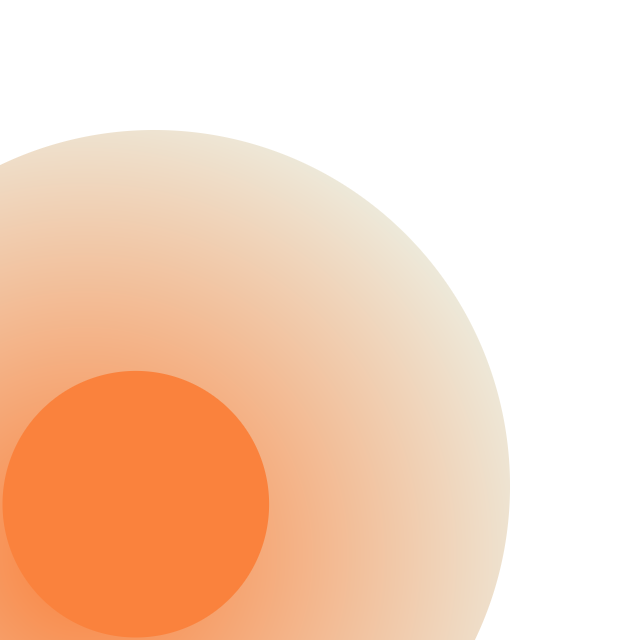
Reproduce this background procedurally as a WebGL 2 fragment shader.

```glsl
#version 300 es
precision highp float;
// A large pale disc rises from the lower left, filled with an off-centre
// radial glow; a smaller solid orange disc sits inside it on white.
// Both discs are circle distance functions with edges one pixel soft.

uniform vec2 u_resolution;
out vec4 fragColor;

// Layout, in units of the canvas height
const vec2 HALO_CENTER = vec2(0.2409);
const float HALO_RADIUS = 0.5560;
const vec2 CORE_CENTER = vec2(0.2122);
const float CORE_RADIUS = 0.2083;
const vec2 GLOW_CENTER = vec2(0.132);
const float GLOW_REACH = 0.712;

// Colours
const vec3 PAPER = vec3(1.0);
const vec3 ORANGE = vec3(0.98, 0.51, 0.24);
const vec3 CREAM = vec3(0.93, 0.914, 0.855);

// Signed distance to a circle, negative inside
float circleDistance(vec2 p, vec2 center, float radius) {
    return length(p - center) - radius;
}

// Coverage of a shape from its distance, smoothed over one pixel
float coverage(float dist, float pixel) {
    return clamp(0.5 - dist / pixel, 0.0, 1.0);
}

void main() {
    vec2 p = gl_FragCoord.xy / u_resolution.y;
    float pixel = 1.0 / u_resolution.y;

    // Radial glow from orange out to cream
    float glow = clamp(length(p - GLOW_CENTER) / GLOW_REACH, 0.0, 1.0);
    vec3 haloColor = mix(ORANGE, CREAM, glow);

    // Paper, then halo, then core
    float halo = coverage(circleDistance(p, HALO_CENTER, HALO_RADIUS), pixel);
    float core = coverage(circleDistance(p, CORE_CENTER, CORE_RADIUS), pixel);
    vec3 color = mix(PAPER, haloColor, halo);
    color = mix(color, ORANGE, core);

    fragColor = vec4(color, 1.0);
}
```
